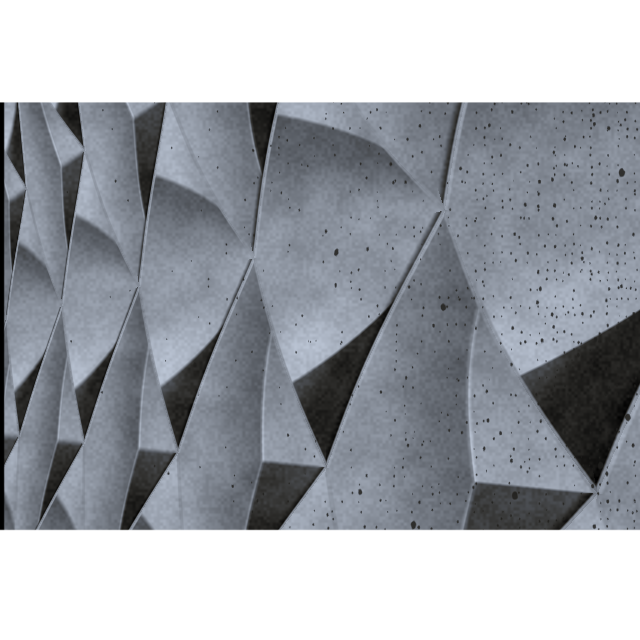
Reproduce this pattern procedurally as a WebGL 1 fragment shader.

```glsl
precision highp float;
uniform vec2 u_resolution;

#define BAND_TOP 0.160
#define BAND_BOTTOM 0.828
#define HORIZON vec2(-0.501, 0.628)
#define DEPTH 3.594
#define ROW_HEIGHT 0.70
#define BULGE_UPPER 0.09
#define BULGE_LOWER 0.06
#define BOWL_SIZE 0.38
#define RIM_WIDTH 0.013
#define PORE_AMOUNT 0.75
#define GRAIN 0.07

float hash(vec2 p) {
  vec3 q = fract(p.xyx * 0.1031);
  q += dot(q, q.yzx + 33.33);
  return fract((q.x + q.y) * q.z);
}

float noise(vec2 p) {
  vec2 i = floor(p), f = fract(p);
  f = f * f * (3.0 - 2.0 * f);
  return mix(mix(hash(i), hash(i + vec2(1, 0)), f.x),
             mix(hash(i + vec2(0, 1)), hash(i + vec2(1, 1)), f.x), f.y);
}

// Wall plane seen in perspective: x counts columns, y counts rows downward
vec2 wallCoords(vec2 p) {
  float lean = p.y < 0.43 ? 0.6 : 0.35;
  p.x += lean * (1.0 - p.x) * (p.y - 0.43) * (p.y - 0.43);
  vec2 r = p - HORIZON;
  vec2 q = vec2(6.0 - DEPTH / r.x, (r.y / r.x + 0.25) / ROW_HEIGHT);
  float bulge = q.y < 0.0 ? BULGE_UPPER : BULGE_LOWER;
  q.x += bulge * abs(sin(6.28318 * q.y));
  return q;
}

// Smooth panel on the left, folded strip on the right
float panelTone(vec2 d, float aa) {
  float ridge = d.x - 0.13 - 0.5 * d.y * d.y;
  float panel = 0.57 - 0.19 * smoothstep(-0.35, 0.15, d.x)
              + 0.08 * smoothstep(-0.1, 0.4, d.y);
  float lit = mix(0.43, 0.62, smoothstep(-0.4, 0.0, d.y));
  float shade = mix(0.25, 0.13, smoothstep(0.0, 0.2, d.y));
  float strip = mix(lit, shade, smoothstep(-aa, aa, d.y));
  float tone = mix(panel, strip, smoothstep(-aa, aa, ridge));
  return tone + 0.13 * (1.0 - smoothstep(0.0, RIM_WIDTH + aa, abs(ridge)))
              * smoothstep(0.45, 0.25, abs(d.y));
}

// Hollow bowl between a lit upper lip and a shaded lower face
float bowlTone(vec2 d, float aa) {
  float arc = BOWL_SIZE * sqrt(max(0.5 - d.x, 0.0001));
  float v = d.y / arc;
  float bowl = mix(0.33, 0.57, smoothstep(-1.0, -0.05, v))
             + 0.15 * smoothstep(0.2, 0.9, v) * smoothstep(0.4, -0.1, d.x);
  float lip = mix(0.66, 0.52, smoothstep(-0.05, 0.35, d.x));
  float under = mix(0.30, 0.13, smoothstep(0.0, 0.13, d.y - arc + 0.3 * d.x + 0.05));
  float tone = mix(lip, bowl, smoothstep(-aa, aa, d.y + arc));
  return mix(tone, under, smoothstep(-aa, aa, d.y - arc));
}

// Air holes, denser and larger toward the near side
float pores(vec2 p, float pixel) {
  float cover = 0.0;
  for (int k = 0; k < 3; k++) {
    float layer = float(k);
    float freq = 24.0 + 24.0 * layer;
    vec2 g = p * freq + 17.0 * layer;
    vec2 id = floor(g);
    vec2 spot = 0.3 + 0.4 * vec2(hash(id + 3.1), hash(id + 8.7));
    vec2 r = (fract(g) - spot) * vec2(1.25, 0.85);
    r += 0.05 * (vec2(noise(g * 9.0), noise(g * 9.0 + 40.0)) - 0.5);
    float size = mix(0.05, 0.15, hash(id + 21.0)) * mix(0.55, 1.0, p.x);
    float chance = PORE_AMOUNT * p.x * p.x * (0.12 + 0.32 * layer);
    float present = step(hash(id + 55.0), chance);
    float aa = pixel * freq;
    cover = max(cover, present * (1.0 - smoothstep(size - aa, size + aa, length(r))));
  }
  return cover;
}

void main() {
  float pixel = 1.0 / min(u_resolution.x, u_resolution.y);
  vec2 p = gl_FragCoord.xy / u_resolution;
  p.y = 1.0 - p.y;

  // Diamond cells alternate between the two reliefs
  vec2 q = wallCoords(p);
  vec2 id = floor(vec2(q.x + q.y, q.x - q.y));
  vec2 d = q - 0.5 * vec2(id.x + id.y + 1.0, id.x - id.y);
  float reach = p.x - HORIZON.x;
  float aa = pixel * DEPTH / (reach * reach);
  float tone = mod(id.x + id.y, 2.0) > 0.5 ? panelTone(d, aa) : bowlTone(d, aa);
  tone += 0.05 * (hash(id + 70.0) - 0.5);

  // Grooves and light rims where cells meet
  float edge = 0.5 - abs(d.x) - abs(d.y);
  float rising = step(0.0, d.x * d.y);
  float groove = step(0.0, d.x) * step(0.0, d.y);
  tone *= 1.0 - 0.65 * groove * (1.0 - smoothstep(0.01, 0.05, edge));
  float rim = 1.0 - smoothstep(RIM_WIDTH * 0.5, RIM_WIDTH + aa, edge);
  tone = mix(tone, mix(0.55, 0.64, rising), rim * 0.85);

  // Concrete wear
  tone += GRAIN * (noise(p * 210.0) - 0.5) + GRAIN * (noise(p * 28.0) - 0.5);
  tone = mix(tone, 0.12, 0.85 * pores(p, pixel));
  vec3 color = tone * mix(vec3(1.02, 1.0, 0.94), vec3(0.95, 1.0, 1.08),
                          smoothstep(0.12, 0.36, tone));

  // Dark side strip and white margins
  color *= smoothstep(-pixel, pixel, p.x - 0.0065);
  float band = smoothstep(-pixel, pixel, p.y - BAND_TOP)
             * smoothstep(-pixel, pixel, BAND_BOTTOM - p.y);
  gl_FragColor = vec4(mix(vec3(1.0), color, band), 1.0);
}
```
